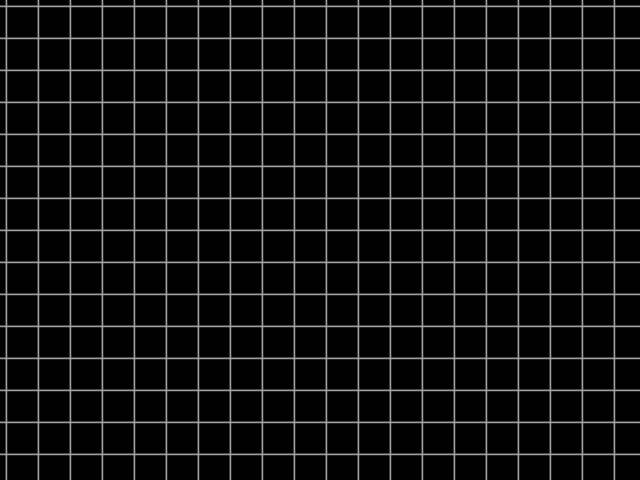
A WebGL 2 fragment shader for this pattern:

```glsl
#version 300 es
precision highp float;

// Thin grey square grid on black, 20 cells across and 15 down.
// Each line is a band in repeating cell coordinates, smoothed by the
// exact overlap of the band with the pixel footprint.

uniform vec2 u_resolution;
out vec4 fragColor;

// Share of a pixel covered by a band centred on zero, per axis
vec2 bandCoverage(vec2 offset, float width, vec2 pixel) {
  vec2 upper = min(offset + 0.5 * pixel, vec2(0.5 * width));
  vec2 lower = max(offset - 0.5 * pixel, vec2(-0.5 * width));
  return max(upper - lower, 0.0) / pixel;
}

void main() {
  // Cell coordinates: whole repeats on both axes
  vec2 repeats = vec2(20.0, 15.0);
  vec2 cell = gl_FragCoord.xy / u_resolution * repeats;
  vec2 pixel = repeats / u_resolution;

  // Signed offset from the nearest vertical (x) and horizontal (y) line
  vec2 offset = fract(cell - vec2(0.2, 0.8) + 0.5) - 0.5;
  vec2 lines = bandCoverage(offset, 0.052, pixel);

  // Union of both line sets, so crossings keep the same grey
  float grid = 1.0 - (1.0 - lines.x) * (1.0 - lines.y);

  vec3 background = vec3(0.0);
  vec3 lineGrey = vec3(0.63);
  fragColor = vec4(mix(background, lineGrey, grid), 1.0);
}
```
